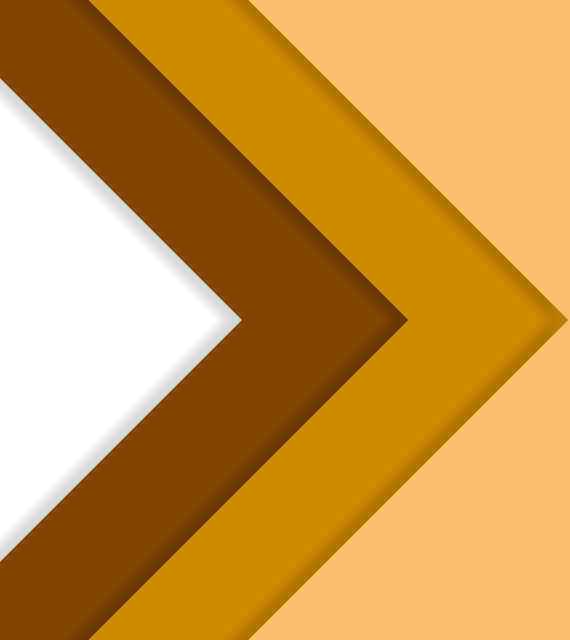
Reproduce this background procedurally as a Shadertoy shader.

```glsl
// Nested right-pointing chevrons in white, brown and gold on pale orange.
// Each is a 45 degree wedge given by two edge distances, with a soft
// shadow just inside its edges; wedges are layered from back to front.

// Distances to the upper and lower edges, positive inside the wedge.
vec2 wedgeEdges(vec2 p, float tipX) {
    return (tipX - p.x + vec2(-p.y, p.y)) * 0.70710678;
}

vec3 paintWedge(vec3 below, vec2 p, float tipX, vec3 color, float shadow, float tipGlow) {
    vec2 edges = wedgeEdges(p, tipX);

    // Inner shadow: the product of both fades rounds the corner.
    vec2 fade = smoothstep(0.003, 0.034, edges);
    float shade = shadow * (1.0 - fade.x * fade.y);

    // Shadow thins out towards the point.
    shade *= 1.0 - tipGlow * smoothstep(0.04, 0.01, tipX - p.x);

    // Antialiased coverage, one pixel wide.
    float d = min(edges.x, edges.y);
    float cover = clamp(d * iResolution.y + 0.5, 0.0, 1.0);
    return mix(below, color * (1.0 - shade), cover);
}

void mainImage(out vec4 fragColor, in vec2 fragCoord) {
    // Height spans one unit, with y = 0 on the axis of the chevrons.
    vec2 p = fragCoord / iResolution.y - vec2(0.0, 0.5);

    vec3 paleOrange = vec3(0.976, 0.757, 0.435);
    vec3 gold = vec3(0.812, 0.541, 0.0);
    vec3 brown = vec3(0.518, 0.271, 0.0);

    vec3 color = paleOrange;
    color = paintWedge(color, p, 0.888, gold, 0.17, 0.5);
    color = paintWedge(color, p, 0.638, brown, 0.21, 0.0);
    color = paintWedge(color, p, 0.378, vec3(1.0), 0.16, 0.0);

    fragColor = vec4(color, 1.0);
}
```
